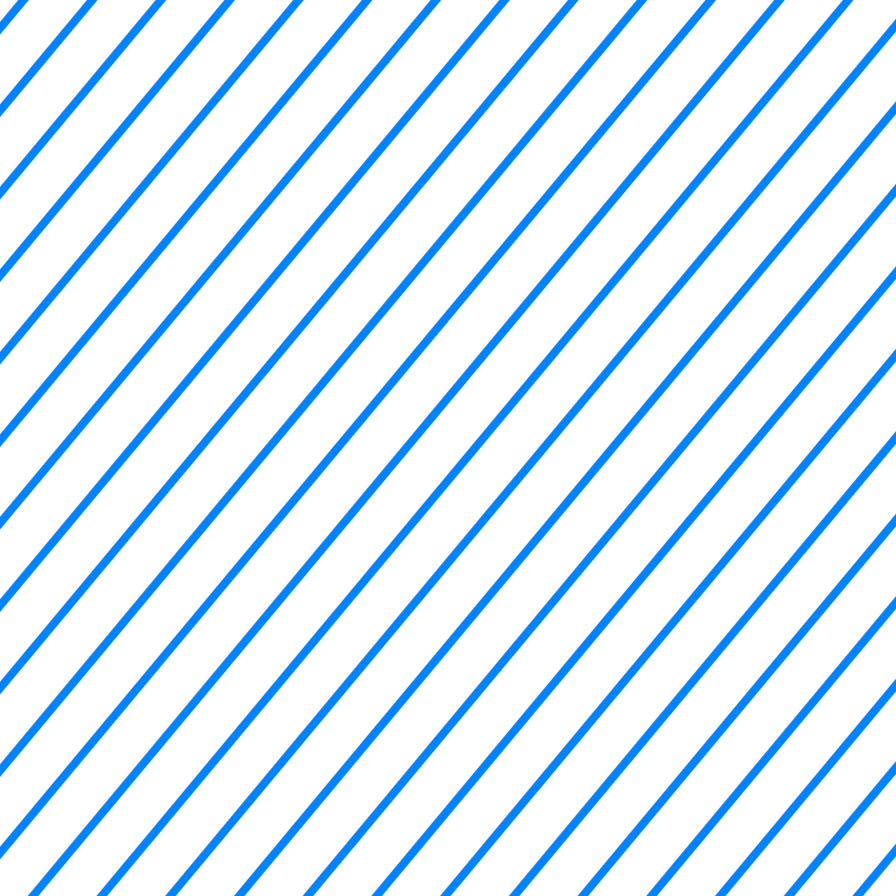
Reproduce this pattern procedurally as a Shadertoy shader.

```glsl
// Thin blue diagonal stripes on white, rising to the right at about 50 degrees.
// The canvas is projected onto the stripe normal, repeated with fract,
// and each stripe is cut from the distance to its centre line.

// Distance to the nearest stripe centre, in stripe periods
float stripeDistance(float phase) {
    return abs(fract(phase + 0.5) - 0.5);
}

void mainImage(out vec4 fragColor, in vec2 fragCoord) {
    vec2 uv = fragCoord / iResolution.y;

    // Stripe normal and number of periods per canvas height
    float angle = radians(50.2);
    vec2 normal = vec2(sin(angle), -cos(angle));
    float frequency = 16.97;
    float phase = dot(uv, normal) * frequency - 0.48;

    // Stripe coverage with edges softened over about one pixel
    float soft = 0.8 * frequency / iResolution.y;
    float edge = stripeDistance(phase) - 0.077;
    float stripe = 1.0 - smoothstep(-soft, soft, edge);

    vec3 white = vec3(1.0);
    vec3 blue = vec3(0.005, 0.508, 1.0);
    fragColor = vec4(mix(white, blue, stripe), 1.0);
}
```
